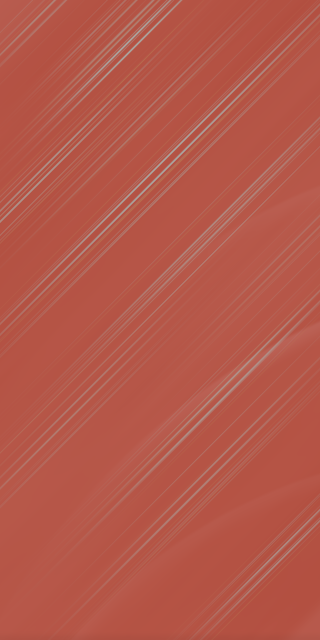
This background is drawn by a Shadertoy shader. Its source:

```glsl
float hash(float n) {
    return fract(sin(n * 12.99) * 4375.85);
}

float noise(vec2 p) {
    vec2 cell = floor(p), f = fract(p);
    f = f * f * (3.0 - 2.0 * f);
    float n = cell.x + cell.y * 57.0;
    return mix(mix(hash(n), hash(n + 1.0), f.x),
               mix(hash(n + 57.0), hash(n + 58.0), f.x), f.y);
}

// Soft arc with a crisper outer rim
float ribbon(vec2 p, vec2 center, float radius, float width) {
    float inside = radius - length(p - center);
    return smoothstep(-0.006, 0.008, inside) * (1.0 - smoothstep(0.0, width, inside));
}

// Bundles of strands: position across, strength, middle along, reach along
const vec4 bundles[12] = vec4[12](
    vec4(0.19, 0.42, 0.00, 0.40), vec4(0.41, 0.42, 0.25, 0.38),
    vec4(0.55, 0.95, 0.25, 0.50), vec4(0.677, 0.75, -0.45, 0.62),
    vec4(0.82, 0.36, 0.10, 0.65), vec4(1.03, 1.0, 0.02, 1.05),
    vec4(1.384, 0.60, -0.15, 0.90), vec4(1.51, 0.46, -1.05, 0.62),
    vec4(1.69, 0.28, 0.10, 0.60), vec4(1.925, 0.68, -0.60, 0.70),
    vec4(2.135, 0.52, -0.80, 0.68), vec4(2.61, 0.62, -0.95, 0.50));

void mainImage(out vec4 fragColor, in vec2 fragCoord) {
    vec2 p = fragCoord / iResolution.xy * vec2(1.0, 2.0);
    float pixel = 1.0 / iResolution.x;
    float across = p.x + 2.0 - p.y;
    float along = p.x + p.y - 2.0;

    // Red ground with faint diagonal streaks
    vec3 color = vec3(0.706, 0.322, 0.264);
    float streaks = noise(vec2(across * 5.0, along * 1.2 + 9.0)) - 0.5;
    streaks += 0.5 * (noise(vec2(across * 26.0, along * 1.5 + 30.0)) - 0.5);
    color += streaks * vec3(0.012, 0.02, 0.02);
    color += vec3(0.008, 0.017, 0.019) * exp(-pow((across - 1.65) / 0.35, 2.0));

    // Pale corners and curved ribbons
    vec3 rose = vec3(0.75, 0.43, 0.39);
    float glow = 0.38 * smoothstep(0.35, 0.0, across);
    glow += 0.25 * smoothstep(2.86, 2.93, across);
    glow += 0.5 * smoothstep(0.1, 0.9, p.x) * ribbon(p, vec2(1.956, -1.04), 2.25, 0.07);
    glow += 0.06 * ribbon(p, vec2(1.956, -1.04), 2.25, 0.3);
    glow += 0.28 * smoothstep(0.4, 0.9, p.x) * ribbon(p, vec2(1.674, -0.281), 1.83, 0.07);
    glow += 0.2 * ribbon(p, vec2(1.484, -1.047), 1.64, 0.065);
    color = mix(color, rose, min(glow, 1.0));

    // Two main strands per bundle among finer ones
    vec3 silver = vec3(0.665, 0.65, 0.63);
    vec3 ochre = vec3(0.72, 0.49, 0.33);
    for (int i = 0; i < 12; i++) {
        vec4 b = bundles[i];
        for (int j = 0; j < 12; j++) {
            float seed = float(i * 12 + j) + 1.7;
            bool isMain = j < 2;
            float offset = isMain ? 0.034 * float(j) - 0.017 : 0.19 * (hash(seed) - 0.5);
            float strength = isMain ? 1.0 : 0.25 + 0.5 * hash(seed + 200.0);
            float halfWidth = isMain ? 0.0027 : 0.0014;
            float middle = b.z + 0.3 * (hash(seed + 400.0) - 0.5);
            float reach = (along - middle) / b.w;
            float fade = exp(-reach * reach * 1.3);
            float d = abs(across - b.x - offset) * 0.707;
            float line = clamp((halfWidth - d) / pixel + 0.5, 0.0, 1.0);
            line *= min(1.0, 2.0 * halfWidth / pixel);
            vec3 tint = !isMain && j % 4 == 3 ? ochre : silver;
            color = mix(color, tint, line * strength * b.y * fade);
        }
    }

    // Slight shade along the lower edge
    color *= 1.0 - 0.04 * smoothstep(0.03, 0.0, p.y);
    fragColor = vec4(color, 1.0);
}
```
